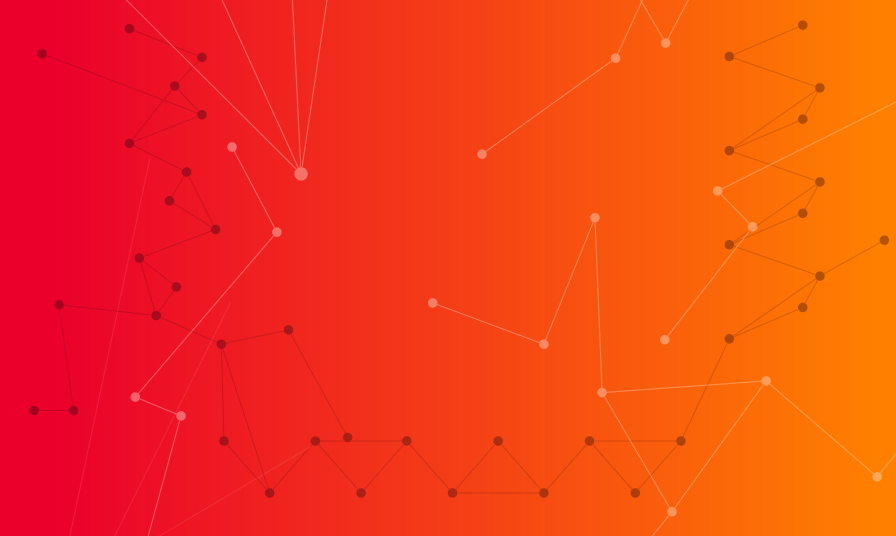
A Shadertoy shader for this background:

```glsl
const vec2 CANVAS = vec2(100.0, 59.8);
const vec3 CRIMSON = vec3(0.92, 0.0, 0.17);
const vec3 ORANGE = vec3(1.0, 0.5, 0.0);
const vec3 SHADE = vec3(0.10, 0.0, 0.05);
const vec3 TINT = vec3(1.0, 0.92, 0.88);
const vec2 RAMP = vec2(6.0, 98.0);           // gradient start and end
const vec2 SHADE_INK = vec2(0.17, 0.33);     // opacity of lines, nodes
const vec2 TINT_INK = vec2(0.33, 0.38);
const float RAY_INK = 0.10;
const float LINE_HALF = 0.06;
const float NODE_RADIUS = 0.53;
const float HUB_RADIUS = 0.75;
const vec2 HUB = vec2(33.6, 40.4);
const int WEB_COUNT = 34;
const float PI = 3.14159;

float coverage(float dist) {
    float pixel = CANVAS.x / iResolution.x;
    return clamp(0.5 - dist / pixel, 0.0, 1.0);
}

float disc(vec2 p, vec2 center, float radius) {
    return coverage(length(p - center) - radius);
}

float segment(vec2 p, vec2 a, vec2 b) {
    vec2 ab = b - a;
    float t = clamp(dot(p - a, ab) / dot(ab, ab), 0.0, 1.0);
    return coverage(length(p - a - ab * t) - LINE_HALF);
}

// Masks: x holds lines, y holds nodes
vec2 link(vec2 p, vec2 a, vec2 b) {
    float nodes = max(disc(p, a, NODE_RADIUS), disc(p, b, NODE_RADIUS));
    return vec2(segment(p, a, b), nodes);
}

vec2 chain(vec2 p, vec2 a, vec2 b, vec2 c) {
    return max(link(p, a, b), link(p, b, c));
}

// U-shaped path: left column, zigzag floor, right column
vec2 webNode(int index) {
    float i = float(index);
    float zigzag = cos(PI * i);
    if (index < 12)
        return vec2(19.5 + 2.6 * (cos(1.4 * (i - 2.0)) - zigzag), 56.6 - 3.2 * i);
    if (index < 23)
        return vec2(25.0 + 5.1 * (i - 12.0), 7.7 + 2.9 * zigzag);
    float j = i - 23.0;
    return vec2(87.5 + 6.2 * sin(PI * j / 1.5 - 1.75), 22.0 + 3.5 * j);
}

vec2 darkWeb(vec2 p) {
    vec2 mask = vec2(0.0);
    for (int i = 0; i < WEB_COUNT - 1; i++) {
        vec2 node = webNode(i);
        mask = max(mask, link(p, node, webNode(i + 1)));
        if (i % 3 == 2 && i < WEB_COUNT - 2)
            mask.x = max(mask.x, segment(p, node, webNode(i + 2)));
    }
    // Outlying branches
    mask = max(mask, chain(p, vec2(6.6, 25.8), vec2(8.2, 14.0), vec2(3.8, 14.0)));
    mask = max(mask, link(p, vec2(6.6, 25.8), webNode(10)));
    mask = max(mask, chain(p, webNode(11), vec2(32.2, 23.0), vec2(38.8, 11.0)));
    mask = max(mask, link(p, vec2(4.7, 53.8), webNode(3)));
    return max(mask, link(p, vec2(98.7, 33.0), webNode(25)));
}

vec2 lightChains(vec2 p) {
    vec2 elbow = vec2(15.1, 15.5);
    vec2 peak = vec2(66.4, 35.5);
    vec2 fork = vec2(67.2, 16.0);
    vec2 shoulder = vec2(85.5, 17.3);
    vec2 foot = vec2(75.0, 2.7);
    vec2 bend = vec2(84.0, 34.5);

    vec2 mask = chain(p, vec2(25.9, 43.4), vec2(30.9, 33.9), elbow);
    mask = max(mask, chain(p, elbow, vec2(20.2, 13.4), vec2(16.0, -2.0)));
    mask = max(mask, chain(p, vec2(53.8, 42.6), vec2(68.7, 53.3), vec2(72.5, 61.5)));
    mask = max(mask, chain(p, vec2(70.5, 61.5), vec2(74.3, 55.0), vec2(77.7, 61.5)));
    mask = max(mask, chain(p, vec2(48.3, 26.0), vec2(60.7, 21.4), peak));
    mask = max(mask, chain(p, peak, fork, shoulder));
    mask = max(mask, chain(p, shoulder, vec2(97.9, 6.6), vec2(101.5, 11.0)));
    mask = max(mask, chain(p, fork, foot, shoulder));
    mask = max(mask, link(p, foot, vec2(72.0, -1.0)));
    mask = max(mask, chain(p, vec2(102.0, 49.4), vec2(80.1, 38.5), bend));
    mask = max(mask, link(p, bend, vec2(74.2, 21.9)));

    // Fan of lines rising from the hub
    for (int k = 0; k < 4; k++) {
        float spread = pow(float(k) / 3.0, 1.6);
        vec2 tip = vec2(36.5 - 22.4 * spread, CANVAS.y);
        mask.x = max(mask.x, segment(p, HUB, tip));
    }
    mask.y = max(mask.y, disc(p, HUB, HUB_RADIUS));
    return mask;
}

// Faint rays toward the lower left
float faintRays(vec2 p) {
    float mask = 0.0;
    for (int k = 0; k < 3; k++) {
        vec2 start = vec2(16.7, 42.0) + float(k) * vec2(9.0, -16.0);
        mask = max(mask, segment(p, start, vec2(7.8 + 5.0 * float(k), 0.0)));
    }
    return mask;
}

void mainImage(out vec4 fragColor, in vec2 fragCoord) {
    vec2 p = fragCoord / iResolution.xy * CANVAS;
    float blend = clamp((p.x - RAMP.x) / (RAMP.y - RAMP.x), 0.0, 1.0);
    vec3 color = mix(CRIMSON, ORANGE, blend);

    vec2 dark = darkWeb(p) * SHADE_INK;
    vec2 light = lightChains(p) * TINT_INK;
    color = mix(color, TINT, faintRays(p) * RAY_INK);
    color = mix(color, SHADE, max(dark.x, dark.y));
    color = mix(color, TINT, max(light.x, light.y));
    fragColor = vec4(color, 1.0);
}
```
